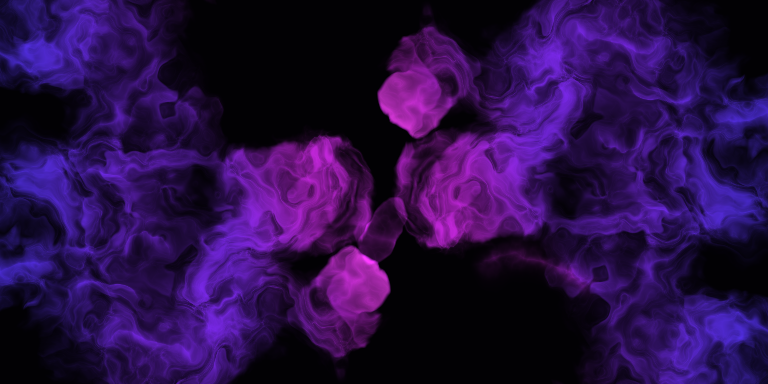
Give the GLSL for this background, as a WebGL 2 fragment shader.

```glsl
#version 300 es
precision highp float;
uniform vec2 u_resolution;
out vec4 fragColor;

const vec3 INDIGO = vec3(0.34, 0.20, 0.98);
const vec3 VIOLET = vec3(0.49, 0.16, 0.94);
const vec3 MAGENTA = vec3(0.77, 0.15, 0.86);
const vec3 NIGHT = vec3(0.006, 0.002, 0.014);

// Soft veils: centre and radii, with their strengths
const vec4 VEILS[12] = vec4[12](
  vec4(-0.31, -0.01, 0.27, 0.18), vec4(-0.37, -0.28, 0.22, 0.27),
  vec4(-0.88, 0.46, 0.20, 0.18), vec4(-0.68, 0.32, 0.20, 0.25),
  vec4(-0.59, 0.12, 0.14, 0.22), vec4(-0.83, 0.00, 0.32, 0.21),
  vec4(-0.66, -0.20, 0.28, 0.26), vec4(-0.57, -0.43, 0.28, 0.17),
  vec4(-0.12, -0.33, 0.14, 0.13), vec4(-0.94, -0.22, 0.12, 0.06),
  vec4(-0.50, 0.51, 0.08, 0.06), vec4(-0.36, -0.24, 0.15, 0.17));
const float STRENGTH[12] = float[12](
  0.50, 0.80, 1.00, 0.46, 0.42, 0.62, 0.50, 0.36, 0.40, 0.70, 0.40, 0.85);

// Curled crests lit along their upper side
const vec4 CRESTS[7] = vec4[7](
  vec4(-0.74, 0.06, 0.10, 0.09), vec4(-0.71, 0.02, 0.07, 0.04),
  vec4(-0.71, -0.27, 0.07, 0.045), vec4(-0.92, -0.23, 0.08, 0.045),
  vec4(-0.62, -0.16, 0.06, 0.05), vec4(-0.58, 0.15, 0.09, 0.10),
  vec4(-0.60, -0.41, 0.09, 0.05));

float hash(vec2 p) {
  vec3 q = fract(p.xyx * 0.1031);
  q += dot(q, q.yzx + 33.33);
  return fract((q.x + q.y) * q.z);
}

float noise(vec2 p) {
  vec2 i = floor(p), f = fract(p), e = vec2(0.0, 1.0);
  f = f * f * (3.0 - 2.0 * f);
  return mix(mix(hash(i), hash(i + e.yx), f.x),
             mix(hash(i + e.xy), hash(i + e.yy), f.x), f.y);
}

// Layered noise: smooth at ridged = 0, thin filaments at ridged = 1
float layers(vec2 p, float ridged) {
  float sum = 0.0, amp = 0.5;
  for (int i = 0; i < 4; i++) {
    float n = noise(p), ridge = 1.0 - abs(2.0 * n - 1.0);
    sum += amp * mix(n, ridge * ridge, ridged);
    p = mat2(1.6, 1.2, -1.2, 1.6) * p + 9.7;
    amp *= 0.55;
  }
  return sum;
}

vec2 swirl(vec2 p, float scale) {
  return vec2(layers(p * scale + 3.1, 0.0), layers(p * scale + 47.3, 0.0)) - 0.5;
}

// Overlapping sheets: a slow rise that ends in a crisp edge
float folds(vec2 p) {
  float f = fract(5.0 * layers(p, 0.0));
  return f * f * (1.0 - smoothstep(0.86, 1.0, f));
}

float veil(vec2 p, vec4 e) {
  vec2 q = (p - e.xy) / e.zw;
  return pow(max(1.0 - dot(q, q), 0.0), 1.5);
}

// Translucent bubble: crisp outside, brighter toward the rim
float bubble(vec2 p, vec4 e, float core) {
  float d = length((p - e.xy) / e.zw);
  return (1.0 - smoothstep(0.90, 1.05, d)) * mix(core, 1.0, pow(min(d, 1.0), 5.0));
}

// Concentric skins inside a bubble
float skins(vec2 p, vec4 e) {
  vec2 q = (p - e.xy) / e.zw;
  return noise(vec2(length(q) * 13.0, atan(q.y, q.x) * 1.5 + 20.0));
}

float crest(vec2 p, vec4 e) {
  vec2 q = (p - e.xy) / e.zw;
  float d = length(q) - 1.0;
  return exp(min(4.0 * d, -22.0 * d)) * smoothstep(-0.2, 0.7, q.y);
}

vec3 tint(vec2 p) {
  float away = -p.x - 0.35 * p.y;
  vec3 inner = mix(MAGENTA, VIOLET, smoothstep(0.16, 0.48, away));
  return mix(inner, INDIGO, smoothstep(0.60, 1.0, -p.x));
}

// One smoke plume, lying left of the centre
vec3 plume(vec2 p) {
  vec2 bend = swirl(p, 4.5), curl = swirl(p + 0.2 * bend, 13.0);
  vec2 soft = p + 0.27 * bend + 0.10 * curl, firm = p + 0.08 * bend + 0.05 * curl;
  float fibre = layers(p * vec2(5.0, 6.5) + 4.0 * bend, 1.0);
  float hair = layers(p * vec2(9.0, 20.0) + 11.0 * bend + curl, 1.0);
  float grain = 1.5 * pow(fibre, 1.8) + 0.9 * hair * hair
              + 0.9 * folds(p * 3.5 + 1.2 * bend);
  float body = 0.0, curls = 0.0;
  for (int i = 0; i < 12; i++) body += STRENGTH[i] * veil(soft, VEILS[i]);
  for (int i = 0; i < 7; i++) curls += crest(firm, CRESTS[i]);
  float gaps = smoothstep(0.28, 0.62, layers(p * 6.0 + 2.0 * bend + 15.0, 0.0));
  body *= mix(0.45 + 0.75 * gaps, 1.0, smoothstep(-0.50, -0.38, p.x));
  vec4 ring = vec4(-0.125, -0.025, 0.105, 0.15);
  float shells = 0.62 * bubble(firm, vec4(-0.285, -0.01, 0.19, 0.14), 0.85)
                 * smoothstep(-0.52, -0.38, soft.x)
               + 0.95 * bubble(firm, ring, 0.28) * (0.2 + skins(firm, ring))
                 * smoothstep(-0.23, -0.10, soft.x)
               + 0.45 * bubble(firm, vec4(-0.18, 0.085, 0.045, 0.038), 0.50)
               + 0.42 * bubble(firm, vec4(-0.11, -0.32, 0.11, 0.10), 0.40);
  float heart = bubble(firm, vec4(-0.065, -0.24, 0.082, 0.068), 0.70)
              * smoothstep(-0.36, -0.22, soft.y + 0.4 * p.x);
  float density = body * (0.06 + grain) + shells * (0.22 + 0.95 * grain)
                + 0.45 * curls * (0.2 + grain) + heart * (0.65 + 0.8 * grain);
  float light = 1.0 - exp(-1.2 * density);
  return tint(p) * light + vec3(0.16, 0.09, 0.06) * heart * light;
}

void main() {
  vec2 p = (gl_FragCoord.xy - 0.5 * u_resolution) / u_resolution.y;
  vec3 color = NIGHT + plume(p) + plume(-p);
  // Lone fin between the plumes
  vec2 drift = swirl(p, 9.0), fin = p + 0.07 * drift - vec2(0.35 * (p.y + 0.10), 0.0);
  float glow = 0.7 * bubble(fin, vec4(0.005, -0.10, 0.05, 0.08), 0.45);
  // Trailing wisp at the lower right
  float arc = p.y + 0.18 + 1.3 * (p.x - 0.34) * (p.x - 0.34) + 0.08 * drift.y;
  glow += 0.6 * exp(-abs(arc) * 70.0) * smoothstep(0.22, 0.30, p.x) * smoothstep(0.60, 0.45, p.x);
  color += MAGENTA * glow * (0.2 + layers(p * 12.0, 1.0));
  fragColor = vec4(min(color, 1.0), 1.0);
}
```
